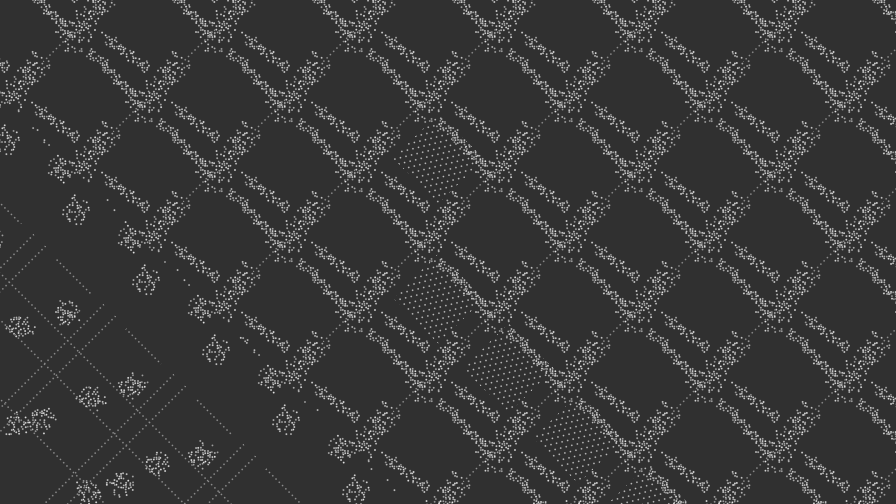
This pattern is drawn by a Shadertoy shader. Its source:

```glsl
const float UNITS = 432.0;             // design units per canvas height
const float CELL = 60.0;               // lattice period along each diagonal
const float PITCH = 2.0;               // spacing of candidate specks
const float SPECK_RADIUS = 0.72;
const float FINE_RADIUS = 0.65;
const float LINE_STEP = 2.8;           // dot spacing on the thin lines
const float STIPPLE_STEP = 4.9;
const float DENSITY = 0.5;
const float FAINTEST = 0.55;           // strength of the palest speck
const float CLUMP_RADIUS = 14.0;
const vec2 ORIGIN = vec2(5.0, 85.0);   // first knot, from the upper left
const vec2 PANEL_CENTER = vec2(31.0, 40.0);
const float PANEL_HALF = 19.5;
const vec3 GROUND = vec3(0.188);
const vec3 CHALK = vec3(0.92);
// Leftover clumps as (a, b): a repeats, b counts outward from the worn edge
const vec2 CLUMPS[6] = vec2[6](
    vec2(-6.0, -6.0), vec2(17.5, -17.5), vec2(-5.0, -69.0),
    vec2(-16.0, -90.0), vec2(21.5, -133.5), vec2(33.0, -119.0));
const vec4 WORN_LINES = vec4(-47.0, -77.0, -97.0, -131.0);

vec2 hash2(vec2 p) {
    vec3 q = fract(p.xyx * vec3(0.1031, 0.1030, 0.0973));
    q += dot(q, q.yzx + 33.33);
    return fract((q.xx + q.yz) * q.zy);
}

float gradientNoise(vec2 p) {
    vec2 i = floor(p), f = fract(p);
    vec2 s = f * f * f * (f * (f * 6.0 - 15.0) + 10.0);
    vec4 g;
    for (int k = 0; k < 4; k++) {
        vec2 corner = vec2(k & 1, k >> 1);
        float angle = 6.2832 * hash2(i + corner + 7.0).x;
        g[k] = dot(vec2(cos(angle), sin(angle)), f - corner);
    }
    return mix(mix(g.x, g.y, s.x), mix(g.z, g.w, s.x), s.y);
}

// Diagonal axes: a runs down-right, b runs up-right
vec2 toDiagonal(vec2 p) { return 0.5 * vec2(p.x + p.y, p.x - p.y); }

vec2 centred(vec2 v) { return mod(v + 0.5 * CELL, CELL) - 0.5 * CELL; }

float spot(float dist, float radius) {
    float soft = 0.75 * UNITS / iResolution.y;
    return 1.0 - smoothstep(radius - soft, radius + soft, dist);
}

float dottedLine(float across, float along) {
    vec2 d = vec2(across, (fract(along / LINE_STEP) - 0.5) * LINE_STEP);
    return spot(1.414 * length(d), FINE_RADIUS);
}

float between(float x, float lo, float hi) { return step(lo, x) * step(x, hi); }

float band(float x, float halfWidth) {
    return 1.0 - smoothstep(0.6 * halfWidth, 1.4 * halfWidth, abs(x));
}

// Lattice motif: a knot, hanging tufts, one broad arm and two narrow strips
float motif(vec2 ab) {
    vec2 local = mod(ab, CELL), mid = centred(ab);
    vec2 xy = vec2(mid.x + mid.y, mid.x - mid.y);
    float wobble = 2.2 * gradientNoise(local * 0.13);
    float knot = band(length(xy / vec2(17.0, 10.0)), 1.0);
    float tufts = between(xy.y, 9.0, 20.0) * step(abs(xy.x), 12.0)
                * step(0.45, fract(xy.x / 6.5));
    float arm = step(local.y, 35.0) * band(mid.x + 1.0 + wobble, 6.5);
    float slant = mix(7.0, 14.0, local.x / CELL * 1.25);
    float upper = between(local.x, 11.0, 48.0) * band(mid.y - slant + wobble, 2.6);
    float lower = between(local.x, 14.0, 55.0) * band(mid.y + 3.5 + wobble, 2.6);
    return max(max(max(knot, tufts), 0.85 * arm), 1.2 * max(upper, lower));
}

float wornClumps(vec2 ab) {
    float cover = 0.0;
    for (int k = 0; k < 6; k++) {
        vec2 d = ab - CLUMPS[k];
        float index = floor(d.x / CELL + 0.5);
        d.x -= index * CELL;
        if (k > 1) d -= 7.0 * (hash2(vec2(index, k) + 40.0) - 0.5);
        vec2 xy = vec2(d.x + d.y, d.x - d.y);
        cover = max(cover, 1.0 - smoothstep(0.5, 1.0, length(xy) / CLUMP_RADIUS));
    }
    return cover;
}

// Irregular specks, thinned by the motif or by the worn clumps
float specks(vec2 p) {
    vec2 base = floor(p / PITCH);
    float n = CELL / PITCH, ink = 0.0;
    for (int y = -1; y <= 1; y++)
    for (int x = -1; x <= 1; x++) {
        vec2 g = base + vec2(x, y);
        float row = floor(g.y / n);
        vec2 id = vec2(mod(g.x - row * n, 2.0 * n), g.y - row * n);
        vec2 center = (g + 0.5 + 0.6 * (hash2(id) - 0.5)) * PITCH;
        vec2 ab = toDiagonal(center), chance = hash2(id + 91.0);
        float edge = -1.0 + 4.0 * gradientNoise(ab * 0.1);
        float cover = ab.y > edge ? motif(ab) : 0.0;
        cover = max(cover, wornClumps(ab));
        cover *= DENSITY * (1.0 + 0.8 * gradientNoise(id * 0.37));
        float strength = mix(FAINTEST, 1.0, chance.x);
        if (chance.y < cover)
            ink = max(ink, strength * spot(length(p - center), SPECK_RADIUS));
    }
    return ink;
}

// Evenly dotted diamonds in a falling chain of cells
float stipple(vec2 p, vec2 ab) {
    vec2 cell = floor(ab / CELL), d = abs(mod(ab, CELL) - PANEL_CENTER);
    float chosen = step(3.0, cell.x) * float(cell.y == (cell.x < 4.0 ? 2.0 : 1.0));
    vec2 q = mat2(0.97, 0.24, -0.24, 0.97) * p / STIPPLE_STEP;
    q.x += 0.5 * mod(floor(q.y), 2.0);
    float dots = spot(length(fract(q) - 0.5) * STIPPLE_STEP, FINE_RADIUS);
    return chosen * step(max(d.x, d.y), PANEL_HALF) * dots;
}

float thinLines(vec2 ab) {
    float a = centred(ab).x, b = mod(ab.y, CELL);
    float ink = step(0.0, ab.y) * step(32.0, b) * dottedLine(a, ab.y);
    // Bare grid left in the worn corner
    float bare = step(ab.y, -46.0);
    ink = max(ink, bare * dottedLine(a - 20.0, ab.y));
    ink = max(ink, bare * dottedLine(a - 10.0, ab.y));
    for (int k = 0; k < 4; k++) {
        float kept = k == 0 ? step(a, 0.0) : 1.0;
        ink = max(ink, kept * dottedLine(ab.y - WORN_LINES[k], ab.x));
    }
    return 0.5 * ink;
}

void mainImage(out vec4 fragColor, in vec2 fragCoord) {
    vec2 p = fragCoord / iResolution.y * UNITS;
    p = vec2(p.x, UNITS - p.y) - ORIGIN;
    vec2 ab = toDiagonal(p);
    float ink = max(specks(p), max(0.75 * stipple(p, ab), thinLines(ab)));
    fragColor = vec4(mix(GROUND, CHALK, ink), 1.0);
}
```
